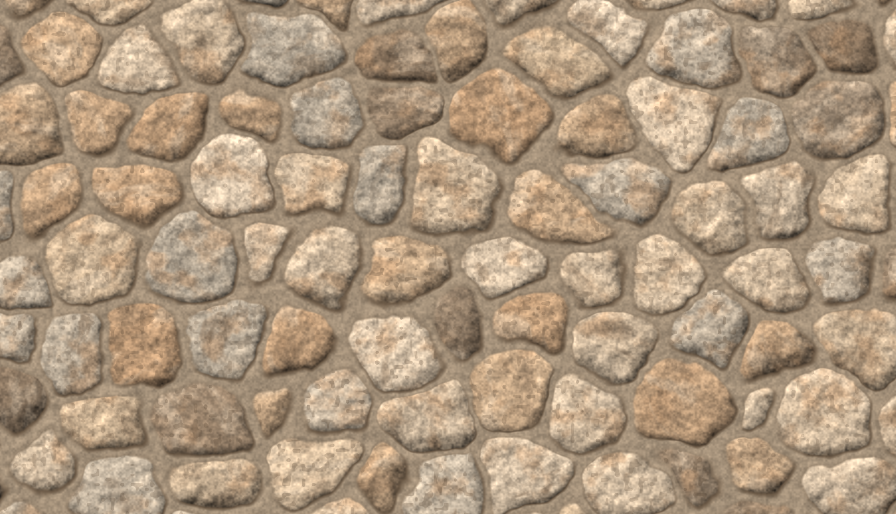
Write a Shadertoy shader that draws this texture.

```glsl
// Fieldstone wall: rounded, grainy tan and grey stones set in sandy mortar.

const vec2 STONES_PER_HEIGHT = vec2(6.4, 7.2);
const vec3 LIGHT = vec3(-0.33, 0.58, 0.745);

const vec3 CREAM  = vec3(0.85, 0.77, 0.67);
const vec3 TAN    = vec3(0.78, 0.68, 0.56);
const vec3 OCHRE  = vec3(0.73, 0.58, 0.44);
const vec3 GREY   = vec3(0.69, 0.64, 0.57);
const vec3 UMBER  = vec3(0.55, 0.46, 0.37);
const vec3 MORTAR = vec3(0.64, 0.565, 0.475);
const vec3 SHADOW = vec3(0.36, 0.29, 0.22);

struct Stone {
    vec2 id;       // cell that owns the stone
    vec2 local;    // position relative to its centre
    vec2 outward;  // direction of the nearest border
    float edge;    // rounded distance to the border
};

// Sine-free hashes
vec3 hash3(vec2 p) {
    vec3 q = fract(p.xyx * vec3(0.1031, 0.1030, 0.0973));
    q += dot(q, q.yxz + 33.33);
    return fract((q.xxy + q.yzz) * q.zyx);
}

float noise(vec2 p) {
    vec2 i = floor(p), f = fract(p);
    f = f * f * (3.0 - 2.0 * f);
    float low  = mix(hash3(i).x, hash3(i + vec2(1, 0)).x, f.x);
    float high = mix(hash3(i + vec2(0, 1)).x, hash3(i + vec2(1, 1)).x, f.x);
    return mix(low, high, f.y);
}

float fbm(vec2 p) {
    float sum = 0.0, amp = 0.533;
    for (int i = 0; i < 4; i++) {
        sum += amp * noise(p);
        p = mat2(1.6, 1.2, -1.2, 1.6) * p + 7.3;
        amp *= 0.5;
    }
    return sum;
}

vec2 rotate(vec2 p, float angle) {
    float c = cos(angle), s = sin(angle);
    return vec2(c * p.x - s * p.y, s * p.x + c * p.y);
}

// Jittered centre of a staggered cell in xy, size weight in z
vec3 site(vec2 id, float jitter, float sizeSpread) {
    vec3 h = hash3(id + 41.0);
    vec2 centre = id + 0.5 + vec2(0.5 * mod(id.y, 2.0) - 0.25, 0.0);
    return vec3(centre + (h.xy - 0.5) * jitter, h.z * sizeSpread);
}

// Weighted Voronoi cell whose corners are rounded by a smooth minimum
Stone findStone(vec2 p, float jitter, float sizeSpread, float sharpness) {
    Stone s;
    vec2 base = floor(p);
    float best = 1e5;
    for (int y = -2; y <= 2; y++)
    for (int x = -2; x <= 2; x++) {
        vec2 id = base + vec2(x, y);
        vec3 c = site(id, jitter, sizeSpread);
        vec2 r = c.xy - p;
        float power = dot(r, r) - c.z;
        if (power < best) { best = power; s.id = id; s.local = -r; }
    }
    float total = 1e-9;
    vec2 pull = vec2(0.0);
    for (int y = -2; y <= 2; y++)
    for (int x = -2; x <= 2; x++) {
        if (x == 0 && y == 0) continue;
        vec3 c = site(s.id + vec2(x, y), jitter, sizeSpread);
        vec2 r = c.xy - p, across = r + s.local;
        float gapLength = max(length(across), 0.01);
        float d = (dot(r, r) - c.z - best) / (2.0 * gapLength);
        float w = exp(-sharpness * d);
        total += w;
        pull += w * across / gapLength;
    }
    s.edge = -log(total) / sharpness;
    s.outward = pull / total;
    return s;
}

// Stone colour: one mineral per stone, with veins and stains
vec3 mineral(vec2 p, Stone s) {
    vec3 h = hash3(s.id + 7.0);
    vec3 tint = mix(TAN, CREAM, h.y);
    if (h.x > 0.46) tint = mix(TAN, OCHRE, 0.25 + 0.6 * h.y);
    if (h.x > 0.68) tint = mix(GREY, CREAM, 0.35 * h.y);
    if (h.x > 0.88) tint = mix(UMBER, GREY, 0.5 * h.y);
    vec2 veinSpace = rotate(s.local, h.z * 6.283) * vec2(2.2, 5.0) + s.id * 9.0;
    float vein = fbm(veinSpace);
    float stain = fbm(p * 3.2 + 20.0);
    tint = mix(tint, OCHRE, 0.55 * smoothstep(0.5, 0.75, stain));
    tint = mix(tint, CREAM, 0.45 * smoothstep(0.5, 0.75, vein));
    return mix(tint, UMBER, 0.5 * smoothstep(0.45, 0.2, vein));
}

void mainImage(out vec4 fragColor, in vec2 fragCoord) {
    vec2 uv = fragCoord / iResolution.y;
    vec2 p = uv * STONES_PER_HEIGHT + 3.0;
    float blur = 10.0 / iResolution.y;

    // Uneven outlines
    vec2 wobble = vec2(noise(p * 2.3), noise(p * 2.3 + 50.0)) - 0.5;
    vec2 chips = vec2(noise(p * 9.0), noise(p * 9.0 + 80.0)) - 0.5;
    Stone s = findStone(p + 0.2 * wobble + 0.045 * chips, 0.68, 0.2, 13.0);
    vec3 trait = hash3(s.id + 23.0);
    float gap = mix(0.035, 0.085, trait.x);

    // Fine grain and lit surface relief
    float grain = noise(uv * 150.0) + noise(uv * 260.0 + 9.0) - 1.0;
    float relief = fbm(p * 4.5) - fbm(p * 4.5 + 0.3 * normalize(LIGHT.xy));

    // Domed stone
    float rim = 1.0 - clamp((s.edge - gap) / mix(0.14, 0.3, trait.y), 0.0, 1.0);
    vec2 tilt = (trait.yz - 0.5) * 0.25;
    vec3 normal = normalize(vec3(s.outward * rim * rim * 1.05 + tilt, 1.0));
    float shade = 0.38 + 0.62 * dot(normal, LIGHT) / LIGHT.z;
    shade = min(shade, 1.1) + 0.75 * relief + 0.17 * grain;
    vec3 stone = mineral(p, s) * shade;
    float pits = smoothstep(0.66, 0.82, noise(uv * 105.0 + 31.0));
    stone = mix(stone, SHADOW, pits * mix(0.08, 0.32, trait.z));

    // Mortar, darkened beside stones and most of all beneath them
    float nearStone = smoothstep(0.0, gap, s.edge);
    float beneath = smoothstep(-0.3, 0.8, dot(s.outward, -normalize(LIGHT.xy)));
    vec3 mortar = MORTAR * (1.0 + 0.13 * grain + 0.4 * relief);
    mortar = mix(mortar, SHADOW, nearStone * mix(0.15, 0.85, beneath));

    float cover = smoothstep(-blur, blur, s.edge - gap);
    fragColor = vec4(clamp(mix(mortar, stone, cover), 0.0, 1.0), 1.0);
}
```
